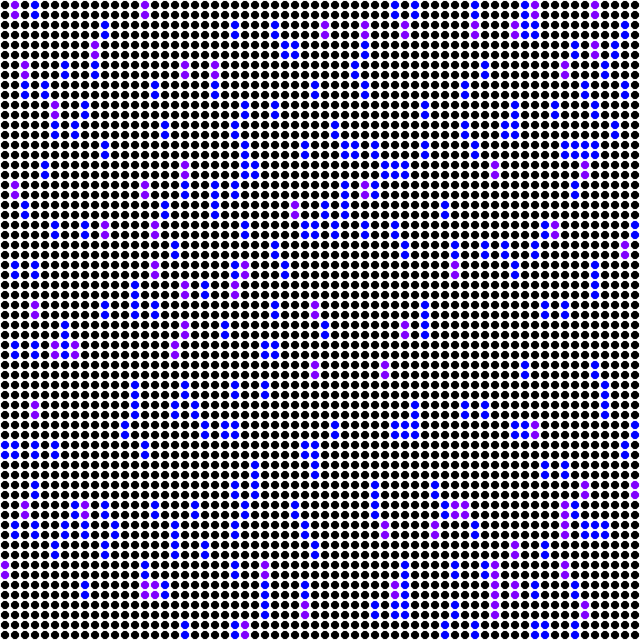
Reproduce this pattern procedurally as a WebGL 2 fragment shader.

```glsl
#version 300 es
precision highp float;

uniform vec2 u_resolution;
out vec4 fragColor;

const float DOTS_ACROSS = 64.0;
const float DOTS_PER_RUN = 2.0;      // stacked dots sharing one colour
const float FLAT_RADIUS = 0.4075;    // centre to upright sides, in cells
const float BEVEL_RADIUS = 0.3875;   // centre to slanted sides, in cells
const float ACCENT_SHARE = 0.14;     // runs that are not black
const float VIOLET_SHARE = 0.25;     // accents that are violet

const vec3 PAPER = vec3(1.0);
const vec3 BLACK = vec3(0.0);
const vec3 BLUE = vec3(0.0, 0.0, 1.0);
const vec3 VIOLET = vec3(0.5, 0.0, 1.0);

// Two independent random values per cell
vec2 hash22(vec2 cell) {
    vec3 p = fract(cell.xyx * vec3(0.1031, 0.1030, 0.0973));
    p += dot(p, p.yzx + 33.33);
    return fract((p.xx + p.yz) * p.zy);
}

// Distance to a slightly uneven octagon
float octagonDistance(vec2 p) {
    p = abs(p);
    float flatSides = max(p.x, p.y) - FLAT_RADIUS;
    float bevels = (p.x + p.y) * inversesqrt(2.0) - BEVEL_RADIUS;
    return max(flatSides, bevels);
}

vec3 dotColor(vec2 cell) {
    vec2 run = vec2(cell.x, floor(cell.y / DOTS_PER_RUN));
    vec2 chance = hash22(run + 17.0);
    vec3 accent = chance.y < VIOLET_SHARE ? VIOLET : BLUE;
    return chance.x < ACCENT_SHARE ? accent : BLACK;
}

void main() {
    float cellsPerPixel = DOTS_ACROSS / min(u_resolution.x, u_resolution.y);
    vec2 grid = gl_FragCoord.xy * cellsPerPixel;

    // One dot per cell, with a one-pixel soft edge
    float edge = octagonDistance(fract(grid) - 0.5);
    float coverage = clamp(0.5 - edge / cellsPerPixel, 0.0, 1.0);

    fragColor = vec4(mix(PAPER, dotColor(floor(grid)), coverage), 1.0);
}
```
